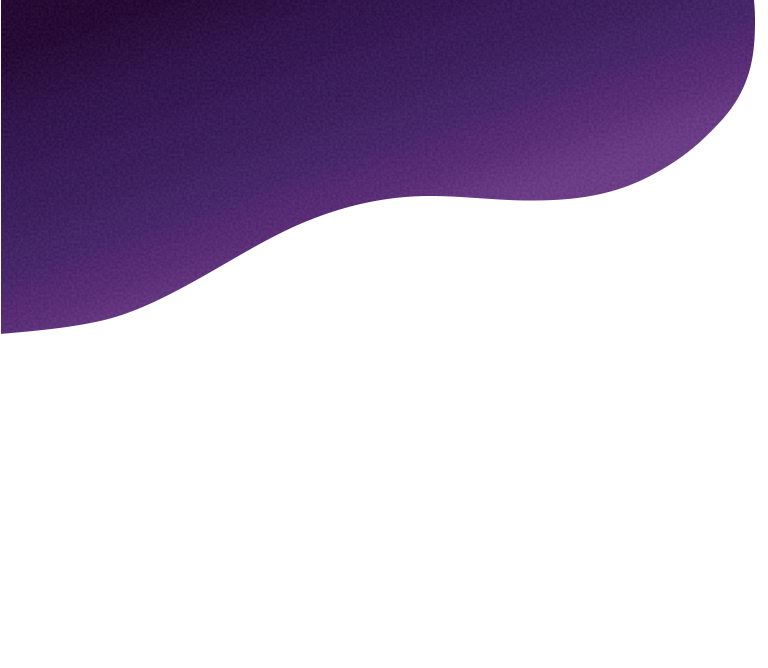
A WebGL 1 fragment shader for this background:

```glsl
precision highp float;
// A grainy violet gradient blob flowing from the top left over a white page.

uniform vec2 u_resolution;

// Lengths are fractions of the canvas width; depth is measured from the top.
const vec3 PAGE = vec3(1.0);
const vec3 NIGHT = vec3(0.148, 0.040, 0.205);
const vec3 DEEP = vec3(0.200, 0.090, 0.310);
const vec3 INDIGO = vec3(0.235, 0.120, 0.365);
const vec3 DUSK = vec3(0.272, 0.150, 0.408);
const vec3 PLUM = vec3(0.335, 0.165, 0.450);
const vec3 ORCHID = vec3(0.420, 0.240, 0.530);

const float BAND_TILT = 0.35;     // depth lost by the colour bands per unit across
const float LEFT_MARGIN = 0.0013;
const float GRAIN_SCALE = 300.0;
const float GRAIN_AMOUNT = 0.045;

// Lower edge knots: across, depth, slope
const vec3 LOW_A = vec3(0.0, 0.4349, -0.09);
const vec3 LOW_B = vec3(0.1302, 0.4180, -0.22);
const vec3 LOW_C = vec3(0.2604, 0.3620, -0.56);
const vec3 LOW_D = vec3(0.3906, 0.2917, -0.43);
const vec3 LOW_E = vec3(0.5599, 0.2552, 0.0);
const vec3 LOW_F = vec3(0.6901, 0.2611, 0.0);
const vec3 LOW_G = vec3(0.8464, 0.2292, -0.52);

// Right edge knots: depth, across, slope
const vec3 RIGHT_A = vec3(0.0, 0.9818, 0.08);
const vec3 RIGHT_B = vec3(0.0260, 0.9831, 0.0);
const vec3 RIGHT_C = vec3(0.1589, 0.9375, -0.93);
const vec3 RIGHT_D = vec3(0.2292, 0.8464, -1.92);

// Cubic between two knots, continued as a straight line past the second
float hermite(float x, vec3 a, vec3 b) {
  float span = b.x - a.x;
  float t = clamp((x - a.x) / span, 0.0, 1.0);
  float s = 1.0 - t;
  float curve = s * s * ((1.0 + 2.0 * t) * a.y + t * span * a.z)
              + t * t * ((1.0 + 2.0 * s) * b.y - s * span * b.z);
  return curve + max(x - b.x, 0.0) * b.z;
}

float lowerEdge(float x) {
  if (x < LOW_B.x) return hermite(x, LOW_A, LOW_B);
  if (x < LOW_C.x) return hermite(x, LOW_B, LOW_C);
  if (x < LOW_D.x) return hermite(x, LOW_C, LOW_D);
  if (x < LOW_E.x) return hermite(x, LOW_D, LOW_E);
  if (x < LOW_F.x) return hermite(x, LOW_E, LOW_F);
  return hermite(x, LOW_F, LOW_G);
}

float rightEdge(float depth) {
  if (depth < RIGHT_B.x) return hermite(depth, RIGHT_A, RIGHT_B);
  if (depth < RIGHT_C.x) return hermite(depth, RIGHT_B, RIGHT_C);
  return hermite(depth, RIGHT_C, RIGHT_D);
}

// Approximate signed distance, negative inside the blob
float blobDistance(vec2 p) {
  const float STEP = 0.001;
  if (p.x < LOW_G.x) {
    float edge = lowerEdge(p.x);
    float slope = (lowerEdge(p.x + STEP) - edge) / STEP;
    return (p.y - edge) / length(vec2(1.0, slope));
  }
  float edge = rightEdge(p.y);
  float slope = (rightEdge(p.y + STEP) - edge) / STEP;
  return (p.x - edge) / length(vec2(1.0, slope));
}

// Gradient noise for the grain
vec2 hashGradient(vec2 cell) {
  vec3 h = fract(cell.xyx * vec3(0.1031, 0.1030, 0.0973));
  h += dot(h, h.yzx + 33.33);
  float angle = 6.28318 * fract((h.x + h.y) * h.z);
  return vec2(cos(angle), sin(angle));
}

float gradientNoise(vec2 p) {
  vec2 cell = floor(p);
  vec2 f = p - cell;
  vec2 w = f * f * (3.0 - 2.0 * f);
  vec2 e = vec2(1.0, 0.0);
  float a = dot(hashGradient(cell), f);
  float b = dot(hashGradient(cell + e.xy), f - e.xy);
  float c = dot(hashGradient(cell + e.yx), f - e.yx);
  float d = dot(hashGradient(cell + e.xx), f - e.xx);
  return mix(mix(a, b, w.x), mix(c, d, w.x), w.y);
}

// Tilted colour ramp from night to orchid
vec3 blobColor(vec2 p) {
  float band = p.y + BAND_TILT * p.x;
  vec3 color = mix(NIGHT, DEEP, smoothstep(0.05, 0.19, band));
  color = mix(color, INDIGO, smoothstep(0.17, 0.28, band));
  color = mix(color, DUSK, smoothstep(0.27, 0.355, band));
  color = mix(color, PLUM, smoothstep(0.345, 0.41, band));
  color = mix(color, ORCHID, smoothstep(0.39, 0.51, band));
  return color + GRAIN_AMOUNT * gradientNoise(p * GRAIN_SCALE);
}

void main() {
  float pixel = 1.0 / u_resolution.x;
  vec2 p = vec2(gl_FragCoord.x, u_resolution.y - gl_FragCoord.y) * pixel;
  float distanceOut = max(blobDistance(p), LEFT_MARGIN - p.x);
  float coverage = clamp(0.5 - distanceOut / pixel, 0.0, 1.0);
  gl_FragColor = vec4(mix(PAGE, blobColor(p), coverage), 1.0);
}
```
